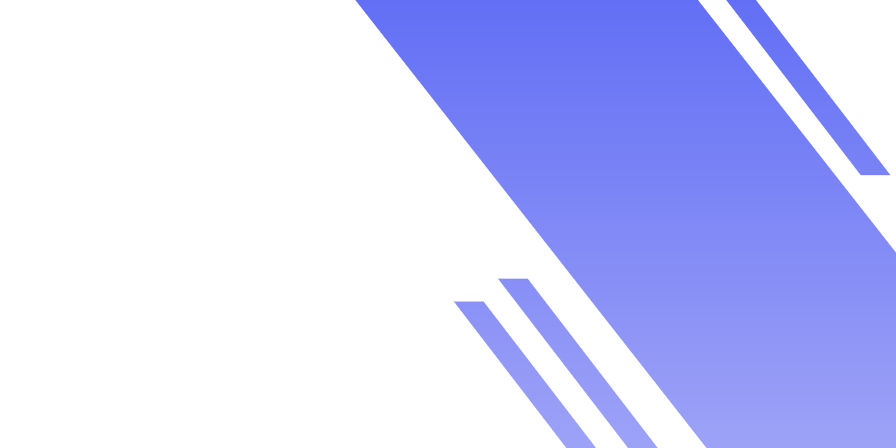
Write a Shadertoy shader that draws this background.

```glsl
// Slanted periwinkle bands with a vertical gradient on a white ground.

// Lengths are in canvas heights; positions are (x, depth below the top edge).
const vec3 PAPER = vec3(1.0);
const vec3 TOP_BLUE = vec3(0.388, 0.435, 0.960);
const vec3 BOTTOM_BLUE = vec3(0.615, 0.637, 0.966);

const float BAND_LEAN = 0.784;    // sideways shift per unit of depth
const float BAND_LEFT = 0.793;
const float BAND_WIDTH = 0.765;

const float BAR_LEAN = 0.768;
const float BAR_WIDTH = 0.0664;
const vec2 UPPER_BAR = vec2(1.621, 0.0);
const float UPPER_BAR_END = 0.391;

const int LOWER_BARS = 2;
const vec2 LOWER_BAR = vec2(1.013, 0.673);
const vec2 LOWER_BAR_STEP = vec2(0.0985, -0.0510);

const float BEYOND = 2.0;         // depth past the canvas, for shapes that run off it

// Smooth coverage from a signed distance, positive inside.
float coverage(float inside) {
    return clamp(inside * iResolution.y + 0.5, 0.0, 1.0);
}

// Leaning strip with flat ends, its top left corner at start.
float strip(vec2 p, vec2 start, float width, float lean, float endDepth) {
    float across = p.x - start.x - lean * (p.y - start.y);
    float sides = min(across, width - across) / sqrt(1.0 + lean * lean);
    float ends = min(p.y - start.y, endDepth - p.y);
    return coverage(min(sides, ends));
}

void mainImage(out vec4 fragColor, in vec2 fragCoord) {
    vec2 p = vec2(fragCoord.x, iResolution.y - fragCoord.y) / iResolution.y;

    // Wide band, extended above the canvas
    vec2 bandStart = vec2(BAND_LEFT - BAND_LEAN, -1.0);
    float ink = strip(p, bandStart, BAND_WIDTH, BAND_LEAN, BEYOND);

    // Upper bar, extended above the canvas
    vec2 upperStart = UPPER_BAR - vec2(BAR_LEAN, 1.0);
    ink = max(ink, strip(p, upperStart, BAR_WIDTH, BAR_LEAN, UPPER_BAR_END));

    // Lower bars, running off the bottom
    for (int i = 0; i < LOWER_BARS; i++) {
        vec2 start = LOWER_BAR + float(i) * LOWER_BAR_STEP;
        ink = max(ink, strip(p, start, BAR_WIDTH, BAR_LEAN, BEYOND));
    }

    // Shared gradient from top to bottom
    vec3 blue = mix(TOP_BLUE, BOTTOM_BLUE, p.y);
    fragColor = vec4(mix(PAPER, blue, ink), 1.0);
}
```
